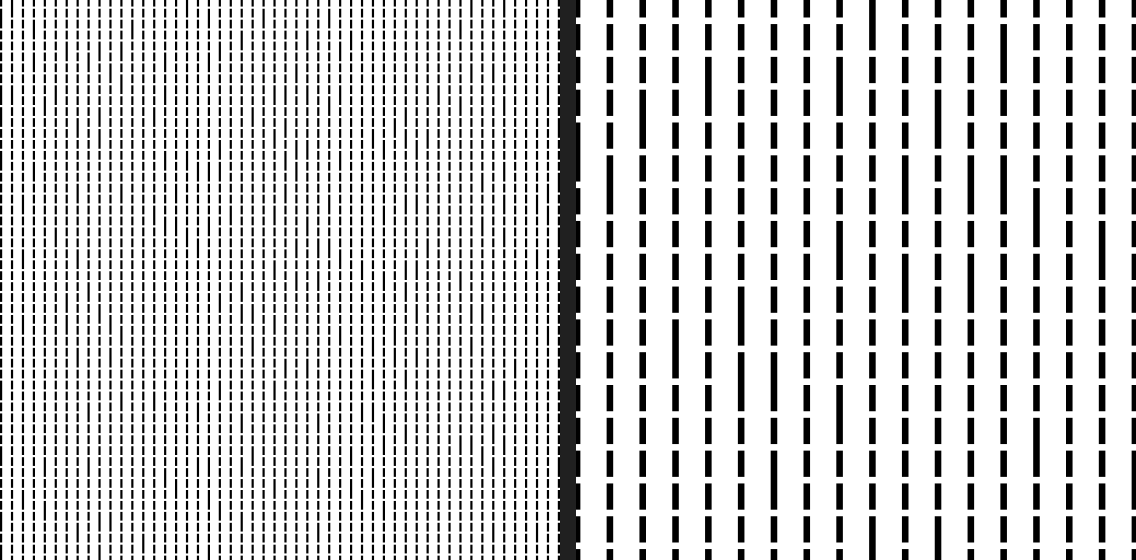
Left, the full canvas; right, a detail of the centre.
Reproduce this pattern procedurally as a Shadertoy shader.

```glsl
// Thin vertical dashed lines, black on white, with random pairs of dashes joined into long ones.

const float REPEATS = 51.2;                // cells across and down the canvas
const vec2  GRID_OFFSET = vec2(0.4, 0.0);  // shift of the grid, in cells
const float LINE_WIDTH = 0.2;              // in cells
const float GAP_HEIGHT = 0.2;              // in cells
const float JOIN_CHANCE = 0.08;            // share of gaps that are bridged
const vec3  PAPER = vec3(1.0);
const vec3  INK = vec3(0.0);

float hash(vec2 p) {
    return fract(sin(dot(p, vec2(127.1, 311.7))) * 43758.5453);
}

// Smooth coverage of a centred band
float band(float offset, float width, float pixel) {
    return clamp((0.5 * width - abs(offset)) / pixel + 0.5, 0.0, 1.0);
}

// A gap is bridged only if the one below is open, so at most a few dashes merge
bool isJoined(vec2 cell) {
    return hash(cell) < JOIN_CHANCE && hash(cell - vec2(0.0, 1.0)) >= JOIN_CHANCE;
}

void mainImage(out vec4 fragColor, in vec2 fragCoord) {
    float pixel = REPEATS / iResolution.y;
    vec2 grid = fragCoord * pixel + GRID_OFFSET;
    vec2 cell = floor(grid);
    vec2 local = fract(grid) - 0.5;

    // Column line, cut by a gap at the centre of each cell
    float line = band(local.x, LINE_WIDTH, pixel);
    float gap = isJoined(cell) ? 0.0 : band(local.y, GAP_HEIGHT, pixel);

    fragColor = vec4(mix(PAPER, INK, line * (1.0 - gap)), 1.0);
}
```
